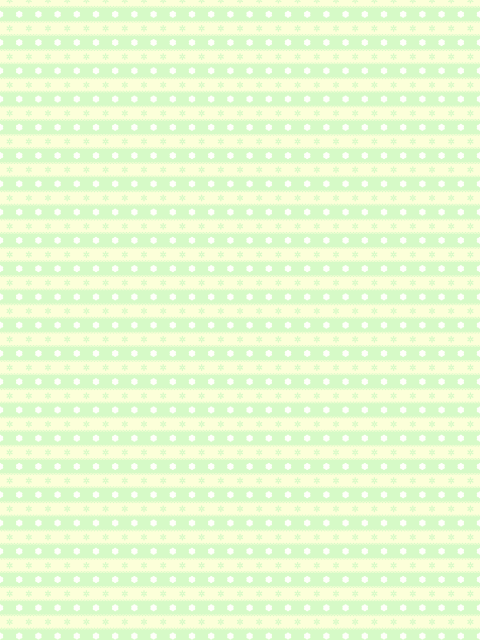
Give the GLSL for this pattern, as a Shadertoy shader.

```glsl
// Pale green and cream stripes with lace edges: white six-petal flowers sit on
// the green, thin-petalled green ones on the cream, half a column aside.
// Distance functions in a repeated cell (column width = 1), with supersampling.

#define COLUMNS 25.0
#define ROW_PITCH 1.472
#define ROW_PHASE 0.007
#define BAND_HALF 0.318
#define SCALLOPS 6.0
#define SCALLOP_RADIUS 0.073
#define HOLE_RADIUS 0.035
#define SAMPLES 4
#define GREEN vec3(0.84, 0.98, 0.78)
#define CREAM vec3(0.99, 1.00, 0.85)
#define WHITE vec3(1.00, 1.00, 0.98)

// Fold the plane into one of six sectors, its axis along +y
vec2 foldSix(vec2 p) {
    float sector = radians(60.0);
    float angle = mod(atan(p.x, p.y) + 0.5 * sector, sector) - 0.5 * sector;
    return length(p) * vec2(sin(angle), cos(angle));
}

// Plump flower of round petals
float roundFlower(vec2 p) {
    float petal = length(foldSix(p) - vec2(0.0, 0.11)) - 0.073;
    return min(petal, length(p) - 0.1);
}

// Star-like flower of narrow petals
float thinFlower(vec2 p) {
    vec2 q = foldSix(p);
    q.y -= clamp(q.y, 0.06, 0.145);
    return length(q) - 0.033;
}

// Band with a scalloped border, pierced by one hole per scallop
float laceBand(vec2 p) {
    float x = (fract(p.x * SCALLOPS) - 0.5) / SCALLOPS;
    float y = abs(p.y) - BAND_HALF;
    float edge = min(y, length(vec2(x, y)) - SCALLOP_RADIUS);
    float hole = length(vec2(x, y - 0.012)) - HOLE_RADIUS;
    return max(edge, -hole);
}

float coverage(float dist, float pixel) {
    return clamp(0.5 - dist / pixel, 0.0, 1.0);
}

vec3 pattern(vec2 p, float pixel) {
    // Cream rows are centred on y = 0, white flower rows half a pitch away
    float row = p.y - ROW_PHASE;
    float creamY = mod(row + 0.5 * ROW_PITCH, ROW_PITCH) - 0.5 * ROW_PITCH;
    float greenY = mod(row, ROW_PITCH) - 0.5 * ROW_PITCH;
    vec2 creamCell = vec2(fract(p.x) - 0.5, creamY);
    vec2 greenCell = vec2(fract(p.x + 0.5) - 0.5, greenY);

    vec3 color = mix(GREEN, CREAM, coverage(laceBand(vec2(p.x, creamY)), pixel));
    color = mix(color, GREEN, coverage(thinFlower(creamCell), pixel));
    return mix(color, WHITE, coverage(roundFlower(greenCell), pixel));
}

void mainImage(out vec4 fragColor, in vec2 fragCoord) {
    float scale = COLUMNS / iResolution.x;
    vec3 sum = vec3(0.0);
    // Average a grid of samples so the fine lace stays smooth
    for (int j = 0; j < SAMPLES; j++) {
        for (int i = 0; i < SAMPLES; i++) {
            vec2 offset = (vec2(i, j) + 0.5) / float(SAMPLES) - 0.5;
            vec2 pos = fragCoord + offset;
            vec2 fromTop = vec2(pos.x, iResolution.y - pos.y) * scale;
            sum += pattern(fromTop, scale / float(SAMPLES));
        }
    }
    fragColor = vec4(sum / float(SAMPLES * SAMPLES), 1.0);
}
```
